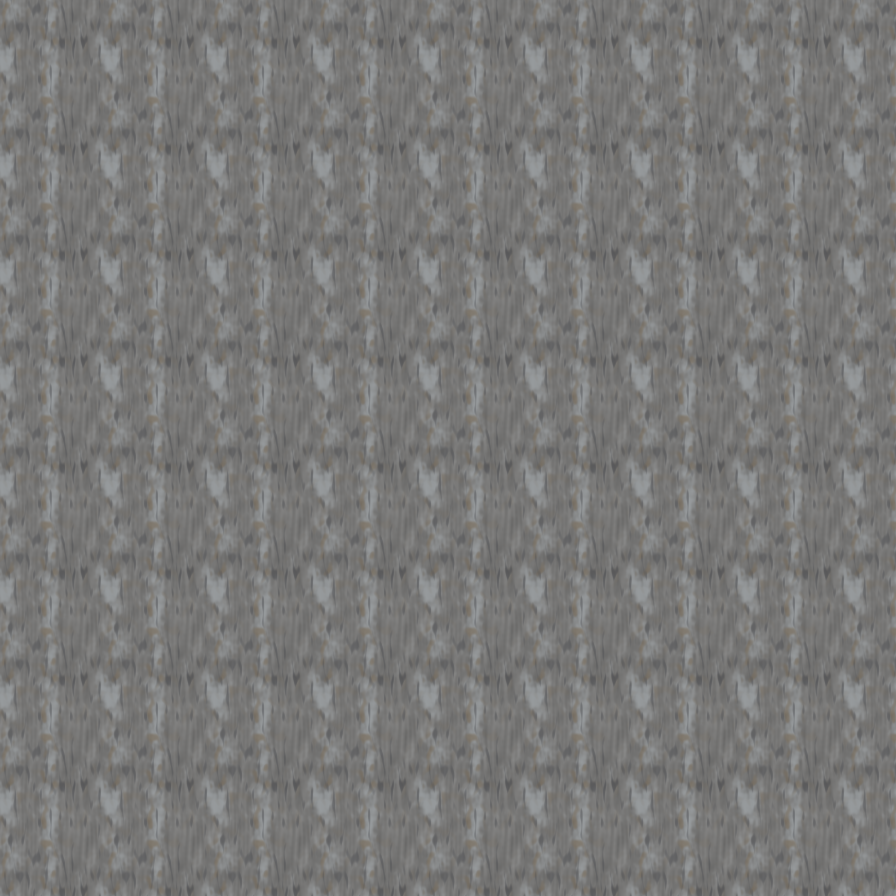
Write a three.js fragment shader that draws this texture.

```glsl
varying vec2 vUv;

const float REPEATS = 8.44;
const vec3 WOOD = vec3(0.468, 0.466, 0.462);
const vec3 BLEACHED = vec3(0.605, 0.622, 0.632);
const vec3 CRACK = vec3(0.31, 0.315, 0.33);
const vec3 RUST = vec3(0.47, 0.42, 0.35);

vec2 hashGradient(vec2 cell, float seed) {
  vec3 h = fract(vec3(cell.xyx + seed) * vec3(0.1031, 0.1030, 0.0973));
  h += dot(h, h.yzx + 33.33);
  float angle = 6.2832 * fract((h.x + h.y) * h.z);
  return vec2(cos(angle), sin(angle));
}

// Gradient noise that wraps after one tile; freq must be whole numbers
float tileNoise(vec2 uv, vec2 freq, float seed) {
  vec2 p = uv * freq;
  vec2 cell = floor(p);
  vec2 f = p - cell;
  vec2 w = f * f * f * (f * (f * 6.0 - 15.0) + 10.0);
  vec4 corner;
  for (int i = 0; i < 2; i++) {
    vec2 o = vec2(float(i), 0.0);
    float low = dot(hashGradient(mod(cell + o, freq), seed), f - o);
    o.y = 1.0;
    float high = dot(hashGradient(mod(cell + o, freq), seed), f - o);
    if (i == 0) corner.xy = vec2(low, high);
    else corner.zw = vec2(low, high);
  }
  vec2 column = mix(corner.xz, corner.yw, w.y);
  return mix(column.x, column.y, w.x);
}

float fractalNoise(vec2 uv, vec2 freq, float seed) {
  float sum = 0.0;
  float amp = 1.0;
  for (int i = 0; i < 3; i++) {
    sum += amp * tileNoise(uv, freq, seed + float(i) * 7.0);
    freq *= 2.0;
    amp *= 0.6;
  }
  return sum;
}

// Soft ellipse, wrapped across tile edges
float patchMask(vec2 uv, vec2 centre, vec2 radius) {
  vec2 d = (fract(uv - centre + 0.5) - 0.5) / radius;
  return exp(-dot(d, d));
}

// Pale weathered areas: two worn spots and a long stripe
float bleachMask(vec2 uv) {
  float worn = patchMask(uv, vec2(0.03, 0.46), vec2(0.13, 0.17));
  worn += 0.75 * patchMask(uv, vec2(0.09, 0.91), vec2(0.10, 0.18));
  worn += 0.50 * patchMask(uv, vec2(0.46, 0.5), vec2(0.09, 2.0));
  worn += 0.35 * patchMask(uv, vec2(0.50, 0.25), vec2(0.07, 0.16));
  return worn;
}

vec3 weatheredWood(vec2 uv) {
  // Slight bend of the fibres
  vec2 bent = uv + vec2(0.02 * tileNoise(uv, vec2(4.0, 3.0), 3.0), 0.0);
  float mottle = fractalNoise(bent, vec2(7.0, 5.0), 11.0);
  float fibre = tileNoise(bent, vec2(30.0, 3.0), 23.0);
  float fleck = tileNoise(bent, vec2(26.0, 12.0), 37.0);

  // Base tone and fine vertical grain
  vec3 colour = WOOD + 0.07 * fibre + 0.04 * mottle;

  // Bleaching with ragged edges
  float worn = bleachMask(bent);
  float pale = smoothstep(0.12, 1.0, worn + 0.55 * mottle + 0.25 * fleck);
  colour = mix(colour, BLEACHED, 0.85 * pale);

  // Brown stains around the worn spots
  float rim = smoothstep(0.08, 0.4, worn) * (1.0 - smoothstep(0.5, 1.1, worn));
  float stain = smoothstep(0.05, 0.5, tileNoise(bent, vec2(13.0, 9.0), 53.0));
  colour = mix(colour, RUST, stain * (0.18 + 0.45 * rim));

  // Short cracks, denser in one dark band
  float band = patchMask(uv, vec2(0.71, 0.63), vec2(0.22, 0.08));
  float streak = tileNoise(bent, vec2(24.0, 6.0), 71.0);
  float crack = smoothstep(0.16, 0.5, streak + 0.14 * band);
  return mix(colour, CRACK, crack * (0.48 + 0.2 * band)) - 0.02 * band;
}

void main() {
  // Tiles are counted from the upper left corner
  vec2 tile = (vUv - vec2(0.0, 1.0)) * REPEATS;
  gl_FragColor = vec4(weatheredWood(fract(tile)), 1.0);
}
```
